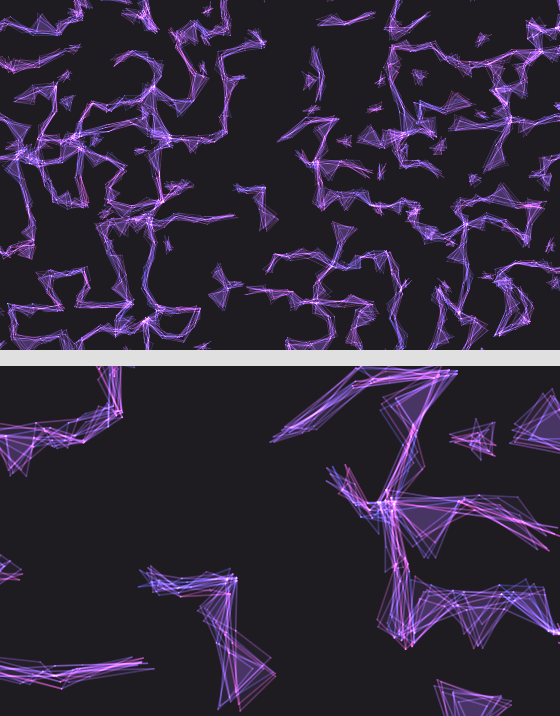
Top: the whole. Bottom: its middle third, enlarged.
This pattern is drawn by a WebGL 2 fragment shader. Its source:

```glsl
#version 300 es
precision highp float;

uniform vec2 u_resolution;
out vec4 outColor;

// Lengths are in canvas heights
const float CELL = 0.098;         // spacing of the chain joints
const float JOINT_JITTER = 0.8;   // joint scatter, in cells
const float BEND = 0.5;           // sideways shift of link middles, in cells
const float KEEP = 0.86;          // share of links that stay
const float LOOSE = 0.27;         // share of cells with a loose shard
const float LOOSE_SIZE = 0.03;
const float APEX = 0.045;         // largest height of a shard
const float SPREAD = 0.024;       // scatter of strands around a joint
const float REACH = 0.06;         // shards beyond this are skipped
const float HALF_LINE = 0.0008;
const float LINE_ALPHA = 0.36;
const float FILL_ALPHA = 0.042;
const int STRANDS = 7;

const vec3 BACKGROUND = vec3(0.118, 0.110, 0.125);
const vec3 BLUE = vec3(0.30, 0.32, 0.98);
const vec3 VIOLET = vec3(0.56, 0.33, 0.90);
const vec3 PINK = vec3(0.88, 0.28, 0.80);

vec2 hash2(vec2 p, float seed) {
    vec3 q = fract((p.xyx + seed * vec3(17.3, 41.7, 29.1)) * vec3(0.1031, 0.1030, 0.0973));
    q += dot(q, q.yzx + 33.33);
    return fract((q.xx + q.yz) * q.zy);
}

float segmentDistance(vec2 p, vec2 a, vec2 b) {
    vec2 ap = p - a, ab = b - a;
    return length(ap - ab * clamp(dot(ap, ab) / dot(ab, ab), 0.0, 1.0));
}

float side(vec2 p, vec2 a, vec2 b) {
    return (b.x - a.x) * (p.y - a.y) - (b.y - a.y) * (p.x - a.x);
}

float lineCover(vec2 p, vec2 a, vec2 b, float pixel) {
    return clamp(0.5 + (HALF_LINE - segmentDistance(p, a, b)) / pixel, 0.0, 1.0);
}

vec2 scatter(vec2 p, float strand) {
    vec2 h = hash2(p * 917.0, strand + 3.0) - 0.5;
    return p + SPREAD * h;
}

// One shard: a bundle of scattered, translucent triangles over the link a-b
vec3 shard(vec2 p, vec2 a, vec2 b, float pixel) {
    if (segmentDistance(p, a, b) > REACH) return vec3(0.0);
    vec2 h = hash2((a + b) * 613.0, 1.0);
    float lift = 2.0 * h.x - 1.0;
    vec2 along = b - a;
    vec2 normal = normalize(vec2(-along.y, along.x));
    vec2 apex = a + along * mix(0.15, 0.85, h.y) + normal * APEX * lift * abs(lift);

    vec3 light = vec3(0.0);
    for (int i = 0; i < STRANDS; i++) {
        float strand = float(i);
        vec2 sa = scatter(a, strand), sb = scatter(b, strand), sc = scatter(apex, strand);
        vec3 sides = vec3(side(p, sa, sb), side(p, sb, sc), side(p, sc, sa));
        bool inside = all(greaterThan(sides, vec3(0.0))) || all(lessThan(sides, vec3(0.0)));
        float lines = lineCover(p, sa, sb, pixel)
                    + 0.8 * lineCover(p, sb, sc, pixel)
                    + 0.8 * lineCover(p, sc, sa, pixel);
        float hue = hash2(a * 331.0, strand + 11.0).x;
        vec3 tint = hue < 0.5 ? mix(BLUE, VIOLET, smoothstep(0.0, 0.3, hue))
                              : mix(VIOLET, PINK, smoothstep(0.65, 1.0, hue));
        light += tint * LINE_ALPHA * lines + VIOLET * (inside ? FILL_ALPHA : 0.0);
    }
    return light;
}

vec2 joint(vec2 id) {
    return CELL * (id + 0.5 + JOINT_JITTER * (hash2(id, 5.0) - 0.5));
}

bool region(vec2 id) {
    return hash2(id, 9.0).x > 0.5;
}

// A link follows the border between two unlike regions, with a bent middle
vec3 link(vec2 p, vec2 id, vec2 axis, float pixel) {
    vec2 h = hash2(id, 21.0 + axis.x * 6.0);
    if (region(id) == region(id - axis.yx) || h.x > KEEP) return vec3(0.0);
    vec2 a = joint(id), b = joint(id + axis);
    vec2 middle = 0.5 * (a + b) + axis.yx * CELL * BEND * (h.y - 0.5);
    return shard(p, a, middle, pixel) + shard(p, middle, b, pixel);
}

vec3 looseShard(vec2 p, vec2 id, float pixel) {
    vec2 h = hash2(id, 33.0);
    if (h.x > LOOSE) return vec3(0.0);
    vec2 center = CELL * (id + 1.0 + 0.4 * (hash2(id, 37.0) - 0.5));
    float angle = 6.2832 * h.y;
    vec2 arm = 0.5 * LOOSE_SIZE * vec2(cos(angle), sin(angle));
    return shard(p, center - arm, center + arm, pixel);
}

void main() {
    float pixel = 1.0 / u_resolution.y;
    vec2 p = gl_FragCoord.xy * pixel;
    vec2 home = floor(p / CELL);
    vec3 color = BACKGROUND;
    for (int y = -2; y <= 1; y++) {
        for (int x = -2; x <= 1; x++) {
            vec2 id = home + vec2(x, y);
            color += link(p, id, vec2(1.0, 0.0), pixel);
            color += link(p, id, vec2(0.0, 1.0), pixel);
            color += looseShard(p, id, pixel);
        }
    }
    outColor = vec4(min(color, 1.0), 1.0);
}
```
